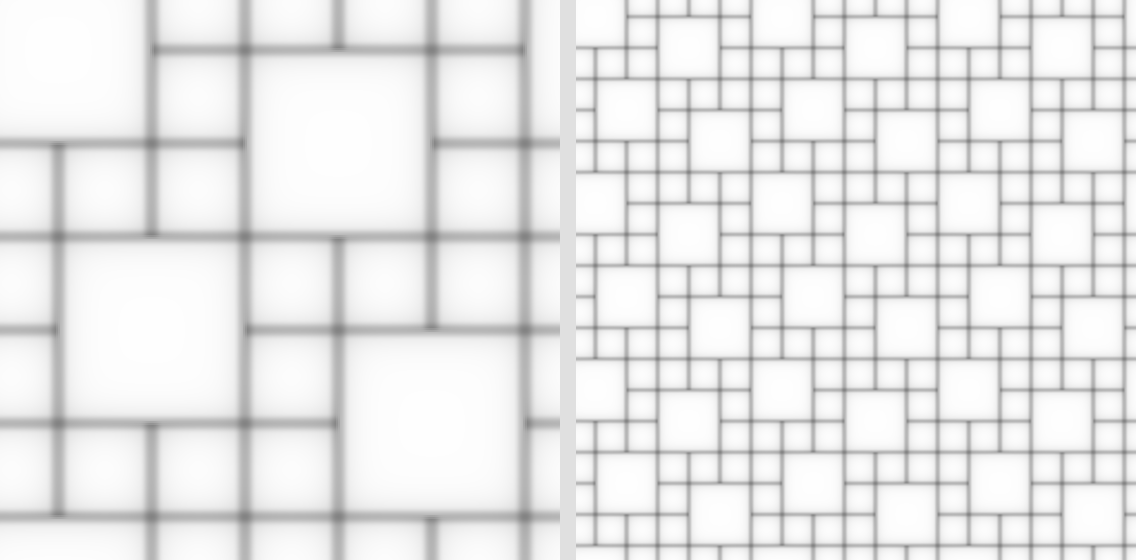
Left, the tile; right, the same tile 3 across and 3 down.
This pattern is drawn by a three.js fragment shader. Its source:

```glsl
// Soft grey line grid of small squares with four double-size squares per tile.
varying vec2 vUv;

const float CELLS = 6.0;                       // small squares across and down
const vec2 ORIGIN = vec2(0.625, 0.5365);       // first grid corner from top left, in cells
const vec2 STEP_A = vec2(3.0, 1.0);            // steps between large squares, in cells
const vec2 STEP_B = vec2(1.0, 3.0);
const vec2 CORE_INNER = vec2(0.030, 0.022);    // full-strength half width: upright, level lines
const vec2 CORE_OUTER = vec2(0.112, 0.096);    // half width where the line has faded out
const float CORE_DEPTH = 0.18;
const float GLOW_DEPTH = 0.14;
const float GLOW_REACH = 0.125;
const float BLUR_STEP = 0.022;                 // spacing of smoothing samples, in cells
const vec3 PAPER = vec3(0.995);

// Distance from q to the upright and level sides of the square holding it.
vec2 sideDistance(vec2 q) {
  vec2 dist = 0.5 - abs(fract(q) - 0.5);
  for (int i = 0; i < 2; i++) {
    for (int j = 0; j < 2; j++) {
      vec2 center = float(i) * STEP_A + float(j) * STEP_B;
      vec2 offset = abs(mod(q - center + 0.5 * CELLS, CELLS) - 0.5 * CELLS);
      if (max(offset.x, offset.y) < 1.0) dist = 1.0 - offset;
    }
  }
  return dist;
}

// Line core and inner glow; both directions multiply, so crossings darken.
float squareTone(vec2 q) {
  vec2 dist = sideDistance(q);
  vec2 core = 1.0 - CORE_DEPTH * (1.0 - smoothstep(CORE_INNER, CORE_OUTER, dist));
  vec2 glow = 1.0 - GLOW_DEPTH * exp(-dist / GLOW_REACH);
  vec2 tone = core * glow;
  return tone.x * tone.y;
}

void main() {
  vec2 q = vec2(vUv.x, 1.0 - vUv.y) * CELLS - ORIGIN;

  // Average a small neighbourhood to soften line ends and edges.
  float tone = 0.0;
  for (int x = -1; x <= 1; x++) {
    for (int y = -1; y <= 1; y++) {
      tone += squareTone(q + BLUR_STEP * vec2(float(x), float(y)));
    }
  }
  gl_FragColor = vec4(PAPER * tone / 9.0, 1.0);
}
```
